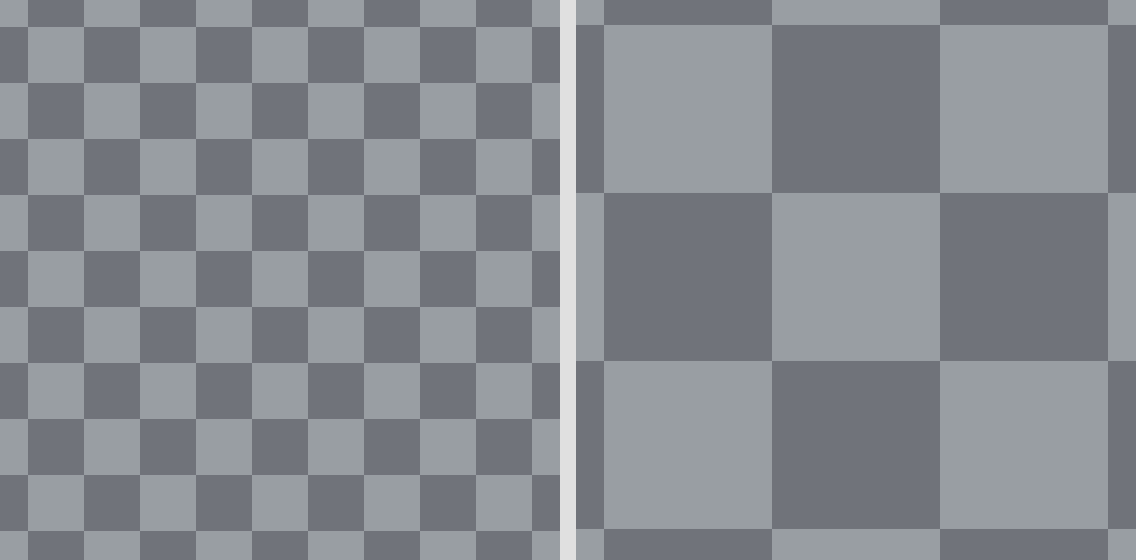
Left, the full canvas; right, a detail of the centre.
Give the GLSL for this pattern, as a WebGL 1 fragment shader.

```glsl
precision highp float;

uniform vec2 u_resolution;

const float SQUARES = 10.0;                 // squares per side, even so that it tiles
const vec2 GRID_OFFSET = vec2(0.5, 0.482);  // grid shift, in squares
const vec3 DARK_GREY = vec3(0.44, 0.45, 0.48);
const vec3 LIGHT_GREY = vec3(0.60, 0.62, 0.64);

// Signed distance to the nearest grid line: positive in even cells, negative in odd ones
vec2 signedStripes(vec2 p) {
  return abs(mod(p - 0.5, 2.0) - 1.0) - 0.5;
}

// 1 on light squares, 0 on dark ones, blended over one pixel at the edges
float checker(vec2 p, vec2 pixel) {
  vec2 side = clamp(2.0 * signedStripes(p) / pixel, -1.0, 1.0);
  return 0.5 + 0.5 * side.x * side.y;
}

void main() {
  vec2 uv = gl_FragCoord.xy / u_resolution;
  vec2 pixel = SQUARES / u_resolution;
  float light = checker(uv * SQUARES + GRID_OFFSET, pixel);
  gl_FragColor = vec4(mix(DARK_GREY, LIGHT_GREY, light), 1.0);
}
```
